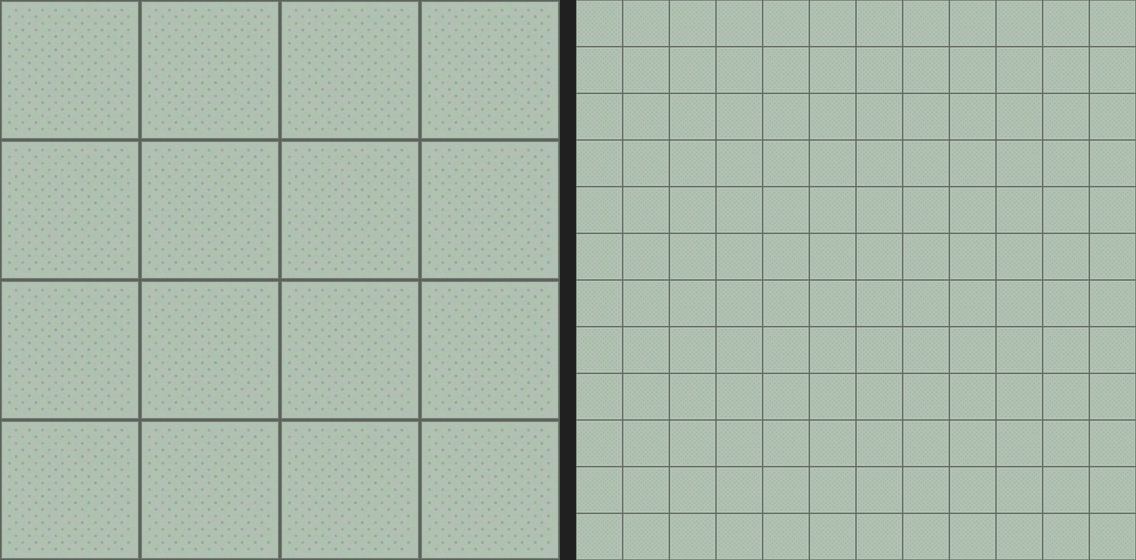
Left: one tile. Right: repeated 3 by 3.
A WebGL 2 fragment shader for this pattern:

```glsl
#version 300 es
precision highp float;
precision highp int;
// Pale sage square tiles with staggered pinprick dots and dark grey-green grout.

uniform vec2 u_resolution;
out vec4 outColor;

const float TILES = 4.0;          // repeats across and down
const float GROUT_CORE = 0.0075;  // half widths, in tile units
const float GROUT_EDGE = 0.0150;
const float DOT_STEPS = 18.0;     // last index of the dot lattice
const float DOT_PITCH = 0.0472;
const float DOT_RADIUS = 0.0105;
const vec2 DOT_ORIGIN = vec2(0.068, 0.078);

const vec3 SAGE_GREEN = vec3(0.685, 0.761, 0.687);
const vec3 SAGE_GREY = vec3(0.700, 0.750, 0.702);
const vec3 DOT_COLOR = vec3(0.612, 0.668, 0.622);
const vec3 GROUT_DARK = vec3(0.350, 0.380, 0.350);
const vec3 GROUT_LIGHT = vec3(0.460, 0.500, 0.460);

// Integer hash of a lattice cell, 0 to 1
float hash(vec2 cell, uint seed) {
    uvec2 q = uvec2(ivec2(cell)) * uvec2(1597u, 3571u);
    uint n = (q.x ^ (q.y << 8)) + seed * 7919u;
    n = (n ^ (n >> 15)) * 73471u;
    n = (n ^ (n >> 13)) * 92821u;
    n ^= n >> 16;
    return float(n & 65535u) / 65535.0;
}

// Value noise that wraps after one tile
float tileNoise(vec2 p, float cells, uint seed) {
    vec2 g = p * cells;
    vec2 i = floor(g);
    vec2 f = smoothstep(0.0, 1.0, g - i);
    vec2 a = mod(i, cells);
    vec2 b = mod(i + 1.0, cells);
    float low = mix(hash(a, seed), hash(vec2(b.x, a.y), seed), f.x);
    float high = mix(hash(vec2(a.x, b.y), seed), hash(b, seed), f.x);
    return mix(low, high, f.y);
}

// Soft coverage of the inside of a signed distance
float coverage(float dist, float blur) {
    return 1.0 - smoothstep(-blur, blur, dist);
}

// Glaze: faint green and grey mottling with fine grain
vec3 glaze(vec2 p) {
    float mottle = 0.55 * tileNoise(p, 24.0, 1u) + 0.45 * tileNoise(p, 64.0, 2u);
    float grain = tileNoise(p, 96.0, 3u) - 0.5;
    return mix(SAGE_GREEN, SAGE_GREY, smoothstep(0.35, 0.70, mottle)) + 0.018 * grain;
}

// Dots on every other lattice point, each with a slight tint
vec3 addDots(vec3 base, vec2 p, float blur) {
    vec2 g = (p - DOT_ORIGIN) / DOT_PITCH;
    vec2 cell = clamp(floor(g + 0.5), 0.0, DOT_STEPS);
    float staggered = mod(cell.x + cell.y, 2.0);
    float dist = length(g - cell) * DOT_PITCH - DOT_RADIUS;
    float warmth = hash(cell, 4u) - 0.5;
    float shade = hash(cell, 5u) - 0.5;
    vec3 tint = DOT_COLOR + warmth * vec3(0.045, 0.0, -0.045) + 0.03 * shade;
    return mix(base, tint, staggered * coverage(dist, blur));
}

// Grout: dark core with a lighter shoulder on both sides
vec3 addGrout(vec3 base, vec2 p, float blur) {
    vec2 toEdge = min(p, 1.0 - p);
    float dist = min(toEdge.x, toEdge.y);
    vec3 color = mix(base, GROUT_LIGHT, coverage(dist - GROUT_EDGE, blur));
    return mix(color, GROUT_DARK, coverage(dist - GROUT_CORE, blur));
}

void main() {
    vec2 p = fract(gl_FragCoord.xy / u_resolution * TILES);
    float pixel = TILES / min(u_resolution.x, u_resolution.y);
    float blur = 0.6 * pixel;

    vec3 color = glaze(p);
    color = addDots(color, p, blur);
    color = addGrout(color, p, blur);
    outColor = vec4(color, 1.0);
}
```
